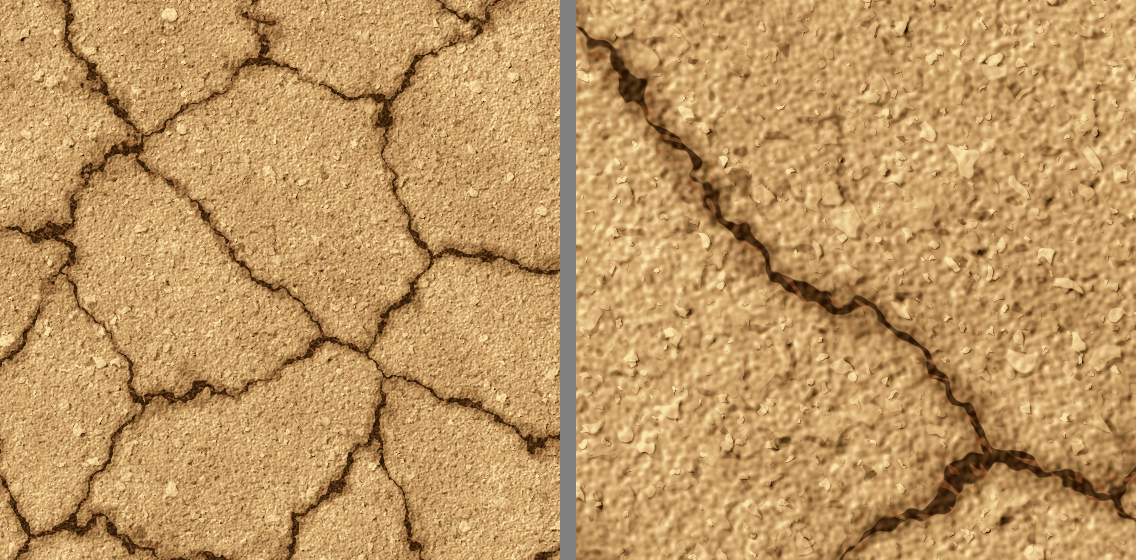
Left, the full canvas; right, a detail of the centre.
Write a Shadertoy shader that draws this texture.

```glsl
// Sunlit weathered asphalt: gritty sandy ground with embedded pale stones,
// split by dark, dirt-filled cracks. Everything adjusts one tone value
// (0 = darkest, 5 = brightest) that a colour ramp turns into the final hue.

const vec2 LIGHT = vec2(-0.8, 0.6);

vec2 hash2(vec2 p) {
    vec3 a = fract(p.xyx * vec3(0.1031, 0.1030, 0.0973));
    a += dot(a, a.yzx + 33.33);
    return fract((a.xx + a.yz) * a.zy);
}

float cornerSlope(vec2 cell, vec2 offset) {
    float angle = 6.2832 * hash2(cell).x;
    return dot(vec2(cos(angle), sin(angle)), offset);
}

float gradientNoise(vec2 p) {
    vec2 i = floor(p), f = p - i, e = vec2(0, 1);
    vec2 u = f * f * f * (f * (f * 6.0 - 15.0) + 10.0);
    return mix(mix(cornerSlope(i, f), cornerSlope(i + e.yx, f - e.yx), u.x),
               mix(cornerSlope(i + e, f - e), cornerSlope(i + 1.0, f - 1.0), u.x), u.y);
}

vec2 noise2(vec2 p) {
    return vec2(gradientNoise(p), gradientNoise(p + 71.7));
}

// Height of the gritty surface; each octave is turned to hide the lattice
float grit(vec2 p) {
    mat2 turn = mat2(0.8, 0.6, -0.6, 0.8);
    vec2 q = turn * p, r = turn * q;
    return 0.7 * gradientNoise(p * 60.0 + 5.0)
         + 0.8 * gradientNoise(q * 125.0 + 19.0)
         + 0.6 * gradientNoise(r * 230.0 + 43.0);
}

// Angular convex outline: negative inside, in units of the stone's radius
float stoneShape(vec2 q, vec2 seed) {
    float d = 0.0;
    for (int k = 0; k < 6; k++) {
        vec2 r = hash2(seed + 3.7 * float(k));
        float angle = (float(k) + 0.8 * r.x) * 1.0472;
        d = max(d, dot(q, vec2(cos(angle), sin(angle))) / (0.65 + 0.45 * r.y));
    }
    return d - 1.0;
}

// Lays one size class of stones, each with a lit side and a cast shadow
float addStones(float tone, vec2 p, float cells, float share) {
    vec2 g = p * cells + 0.25 * noise2(p * cells * 2.5), home = floor(g);
    for (int y = -1; y <= 1; y++)
    for (int x = -1; x <= 1; x++) {
        vec2 id = home + vec2(x, y), seed = id + cells * 1.3;
        vec2 pick = hash2(seed), look = hash2(seed + 57.0), turn = hash2(seed + 131.0);
        if (pick.x > share) continue;

        float size = mix(0.17, 0.42, look.x * look.x);
        float c = cos(6.2832 * turn.x), s = sin(6.2832 * turn.x);
        mat2 toStone = mat2(c, s * (1.0 + turn.y), -s, c * (1.0 + turn.y));
        vec2 offset = (g - id - hash2(seed + 211.0)) / size;

        float face = 1.0 - smoothstep(-0.2, 0.1, stoneShape(toStone * offset, seed));
        float shade = 1.0 - smoothstep(-0.3, 0.2, stoneShape(toStone * (offset + 0.45 * LIGHT), seed));
        float strength = mix(0.35, 1.0, look.y);
        float level = pick.y > 0.965 ? 1.5 : 3.3 + 1.6 * look.y;

        tone -= 2.0 * shade * (1.0 - face) * strength;
        level += 0.6 * dot(offset, LIGHT) + 0.45 * (tone - 3.2);
        tone = mix(tone, level, face * strength);
    }
    return tone;
}

// Distance to the nearest border between slabs, in cell units
float slabBorder(vec2 p) {
    vec2 home = floor(p), nearest = vec2(9.0);
    for (int y = -1; y <= 1; y++)
    for (int x = -1; x <= 1; x++) {
        vec2 id = home + vec2(x, y), to = id + hash2(id + 8.0) - p;
        if (dot(to, to) < dot(nearest, nearest)) nearest = to;
    }
    float d = 9.0;
    for (int y = -2; y <= 2; y++)
    for (int x = -2; x <= 2; x++) {
        vec2 id = home + vec2(x, y), to = id + hash2(id + 8.0) - p, gap = to - nearest;
        if (dot(gap, gap) > 1e-4) d = min(d, dot(0.5 * (nearest + to), normalize(gap)));
    }
    return d;
}

vec3 toneRamp(float t) {
    vec3 c = mix(vec3(0.29, 0.18, 0.07), vec3(0.47, 0.33, 0.16), clamp(t, -0.8, 1.0));
    c = mix(c, vec3(0.63, 0.46, 0.27), clamp(t - 1.0, 0.0, 1.0));
    c = mix(c, vec3(0.76, 0.59, 0.37), clamp(t - 2.0, 0.0, 1.0));
    c = mix(c, vec3(0.86, 0.70, 0.47), clamp(t - 3.0, 0.0, 1.0));
    return mix(c, vec3(0.95, 0.85, 0.62), clamp(t - 4.0, 0.0, 1.3));
}

void mainImage(out vec4 fragColor, in vec2 fragCoord) {
    vec2 p = fragCoord / iResolution.y;

    // Ground: grit lit from the upper left, fine sand, soft patches, sharp pits
    float slope = grit(p - 0.001 * LIGHT) - grit(p + 0.001 * LIGHT);
    float sand = gradientNoise(mat2(0.6, 0.8, -0.8, 0.6) * p * 250.0);
    float grain = 2.8 * slope + 1.3 * sand;
    float tone = 3.5 + grain + 0.8 * gradientNoise(p * 5.0) + 0.7 * gradientNoise(p * 22.0);
    tone -= 1.4 * smoothstep(0.22, 0.42, gradientNoise(p.yx * 105.0 + 9.0));

    // Stones, from fine chips to coarse gravel
    tone = addStones(tone, p, 120.0, 0.45);
    tone = addStones(tone, p, 62.0, 0.50);
    tone = addStones(tone, p, 29.0, 0.65);

    // Cracks: a ragged, sharp dark core inside a wider, uneven band of dirt
    vec2 bent = p + 0.07 * noise2(p * 6.0) + 0.024 * noise2(p * 21.0) + 0.012 * noise2(p * 65.0);
    float border = slabBorder(bent * 2.8 + 3.0) / 2.8;
    float swell = clamp(0.5 + 1.3 * gradientNoise(p * 8.0 + 31.0), 0.0, 1.0);
    float ragged = border + 0.012 * gradientNoise(p * 38.0) + 0.007 * gradientNoise(p * 110.0 + 3.0);
    float dirt = 1.0 - smoothstep(0.003, 0.014 + 0.024 * swell, ragged);
    float gape = 0.0005 + 0.0055 * swell + 0.006 * gradientNoise(p * 33.0 + 13.0);
    float core = 1.0 - smoothstep(gape, gape + 0.002, border + 0.003 * gradientNoise(p * 150.0));
    tone = mix(tone, 1.4 + 0.9 * grain, 0.82 * dirt);

    // Reddish twigs and dry litter caught in the dirt
    vec2 litterSpace = mat2(0.8, 0.6, -0.6, 0.8) * (p + 0.02 * noise2(p * 17.0));
    float litter = smoothstep(0.18, 0.30, gradientNoise(litterSpace * vec2(70.0, 230.0)));
    vec3 color = toneRamp(tone);
    color = mix(color, toneRamp(-0.3 + 0.5 * grain), 0.95 * core);
    color = mix(color, vec3(0.62, 0.37, 0.19) + 0.1 * grain, 0.6 * litter * smoothstep(0.5, 0.9, dirt));

    fragColor = vec4(color, 1.0);
}
```
